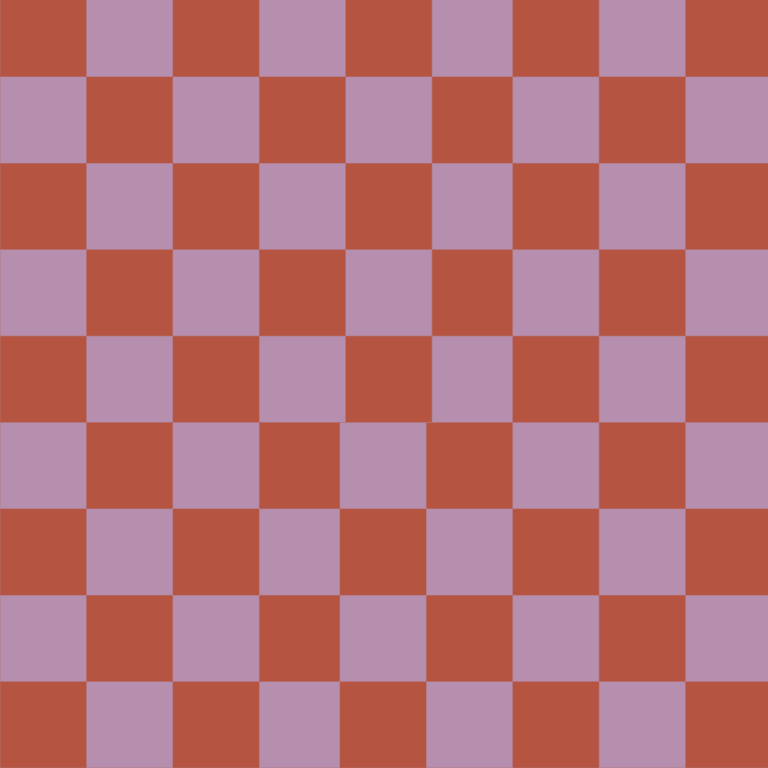
Write a Shadertoy shader that draws this pattern.

```glsl
const float CELL = 0.1125;          // square size, share of the canvas
const float SLIP = 1.0 / 15.0;      // width lost by the narrow column, in cells
const float SPLIT_ROW = 4.0;        // row where the narrow column moves
const float LOWER_NARROW = 3.0;     // narrow column below the split
const float UPPER_NARROW = 5.0;     // narrow column above the split
const float EDGE_PIXELS = 0.75;     // half width of the smoothed edge
const vec3 RUST = vec3(0.71, 0.33, 0.25);
const vec3 MAUVE = vec3(0.71, 0.56, 0.68);

// Signed distance to the nearest cell border, positive in even cells
vec2 borderDistance(vec2 p) {
    return abs(mod(p - 0.5, 2.0) - 1.0) - 0.5;
}

// Close up the columns to the right of the narrow one
vec2 slipColumns(vec2 p) {
    float narrow = mix(LOWER_NARROW, UPPER_NARROW, step(SPLIT_ROW, p.y));
    p.x += SLIP * step(narrow + 0.5, p.x);
    return p;
}

void mainImage(out vec4 fragColor, in vec2 fragCoord) {
    vec2 cells = fragCoord / (iResolution.y * CELL);
    float edge = EDGE_PIXELS / (iResolution.y * CELL);

    // Product of two softened square waves gives the checks
    vec2 wave = clamp(borderDistance(slipColumns(cells)) / edge, -1.0, 1.0);
    float check = 0.5 + 0.5 * wave.x * wave.y;

    fragColor = vec4(mix(MAUVE, RUST, check), 1.0);
}
```
